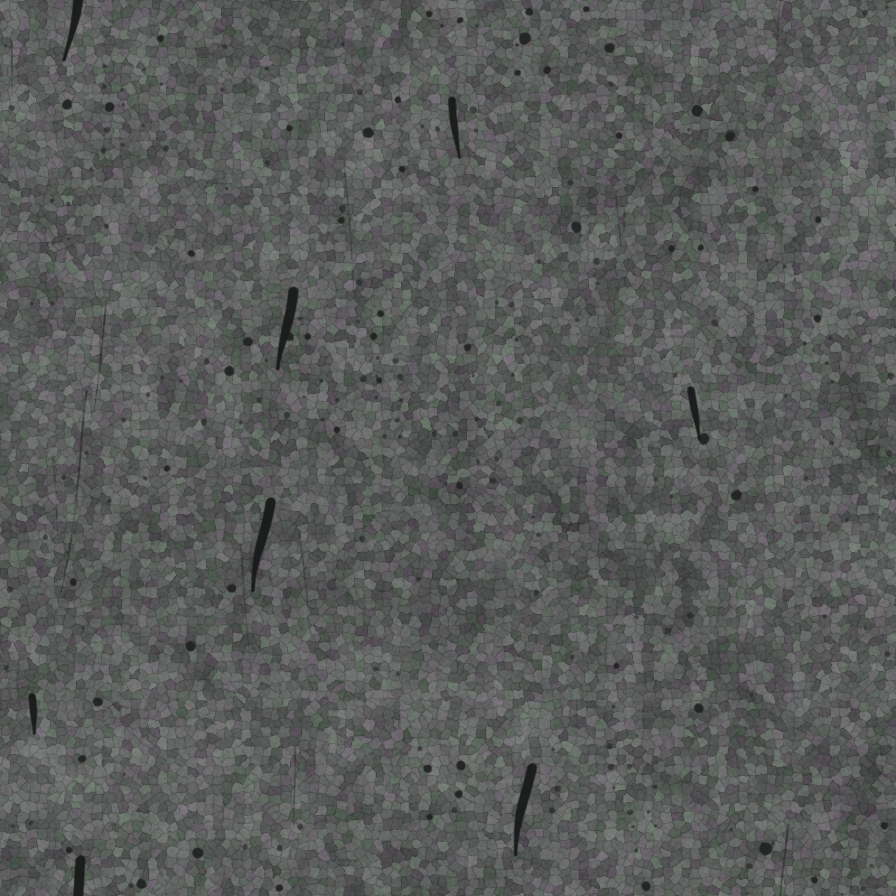
Write a three.js fragment shader that draws this texture.

```glsl
varying vec2 vUv;

const vec3 STONE = vec3(0.367, 0.376, 0.371);
const vec3 PIT_COLOR = vec3(0.125, 0.13, 0.13);
const vec3 GOUGE_COLOR = vec3(0.095, 0.1, 0.1);
const vec3 GREEN_SHIFT = vec3(-0.5, 1.0, -0.5);

vec2 hash2(vec2 p) {
  vec3 q = fract(p.xyx * vec3(0.1031, 0.1030, 0.0973));
  q += dot(q, q.yzx + 33.33);
  return fract((q.xx + q.yz) * q.zy);
}

float cornerSlope(vec2 cell, vec2 offset) {
  float angle = 6.2832 * hash2(cell + 71.0).x;
  return dot(vec2(cos(angle), sin(angle)), offset);
}

float gradientNoise(vec2 p) {
  vec2 i = floor(p), f = fract(p);
  vec2 u = f * f * f * (f * (f * 6.0 - 15.0) + 10.0);
  vec2 e = vec2(1.0, 0.0);
  float low = mix(cornerSlope(i, f), cornerSlope(i + e.xy, f - e.xy), u.x);
  float high = mix(cornerSlope(i + e.yx, f - e.yx), cornerSlope(i + 1.0, f - 1.0), u.x);
  return mix(low, high, u.y);
}

// Nearest grain: x, y = its random values, z = distance to its border
vec3 grain(vec2 p) {
  vec2 home = floor(p), nearestId = home;
  float nearest = 9.0, second = 9.0;
  for (int y = -1; y <= 1; y++) {
    for (int x = -1; x <= 1; x++) {
      vec2 id = home + vec2(float(x), float(y));
      float d = length(id + 0.1 + 0.8 * hash2(id) - p);
      if (d < nearest) {
        second = nearest;
        nearest = d;
        nearestId = id;
      } else {
        second = min(second, d);
      }
    }
  }
  return vec3(hash2(nearestId + 19.0), second - nearest);
}

// Round holes that gather in clusters
float pits(vec2 uv, float count, float seed, vec2 radii) {
  vec2 p = uv * count;
  vec2 id = floor(p);
  vec2 place = 0.25 + 0.5 * hash2(id + seed);
  vec2 chance = hash2(id + seed + 37.0);
  float cluster = smoothstep(0.1, 0.45, gradientNoise(id / count * 4.5 + seed));
  float present = step(chance.x, 0.035 + 0.32 * cluster);
  float radius = mix(radii.x, radii.y, chance.y * chance.y);
  float d = length(fract(p) - place) + 0.04 * gradientNoise(p * 5.0);
  float soft = 0.0013 * count;
  return present * (1.0 - smoothstep(radius - soft, radius + soft, d));
}

// Leaning stroke, narrow at the foot, wrapped around the canvas
float stroke(vec2 uv, vec2 center, float lean, float span, float halfWidth, float soft) {
  vec2 q = fract(uv - center + 0.5) - 0.5;
  q.x -= lean * q.y + halfWidth * 0.5 * sin(q.y * 45.0 + center.x * 20.0);
  float t = clamp(q.y / span + 0.5, 0.0, 1.0);
  float d = length(q - vec2(0.0, (t - 0.5) * span));
  float w = halfWidth * mix(0.35, 1.0, smoothstep(0.0, 0.65, t));
  return 1.0 - smoothstep(w - soft, w + soft, d);
}

float gouges(vec2 uv) {
  float cover = 0.0;
  for (int i = 0; i < 7; i++) {
    float n = float(i);
    vec2 r = hash2(vec2(n, 5.0));
    vec2 center = fract(n * vec2(0.7549, 0.5698) + vec2(0.5, 0.78) + 0.08 * r);
    float isLong = step(0.45, r.x);
    float span = mix(0.04, 0.085, isLong) + 0.025 * r.y;
    float lean = mix(-0.1, 0.16, isLong) + 0.04 * (r.y - 0.5);
    float halfWidth = mix(0.0042, 0.0056, isLong);
    cover = max(cover, stroke(uv, center, lean, span, halfWidth, 0.0013));
  }
  return cover;
}

float hairlines(vec2 uv) {
  float cover = 0.0;
  for (int i = 0; i < 11; i++) {
    float n = float(i);
    vec2 center = hash2(vec2(n, 83.0));
    vec2 r = hash2(vec2(n, 131.0));
    float line = stroke(uv, center, 0.3 * (r.x - 0.4), 0.06 + 0.13 * r.y, 0.0011, 0.001);
    cover = max(cover, line * (0.3 + 0.35 * r.x));
  }
  return cover * clamp(0.75 + gradientNoise(uv * 40.0), 0.0, 1.0);
}

void main() {
  // Grains with random tone and a slight green or violet tint
  vec2 wobble = vec2(gradientNoise(vUv * 170.0), gradientNoise(vUv * 170.0 + 40.0));
  vec3 g = grain(vUv * 96.0 + 0.25 * wobble);
  float tint = 2.0 * g.y - 1.0;
  float tone = 0.14 * (g.x - 0.5);
  tone += 0.055 * gradientNoise(vUv * 28.0) + 0.04 * gradientNoise(vUv * 11.0 + 9.0);
  tone += 0.045 * gradientNoise(vUv * 3.5 + 4.0) + 0.05 * gradientNoise(vUv * 230.0);
  vec3 color = STONE + tone + 0.027 * tint * tint * tint * GREEN_SHIFT;
  color *= 1.0 - 0.17 * (1.0 - smoothstep(0.0, 0.2, g.z));

  // Wear on top of the stone
  color = mix(color, GOUGE_COLOR, hairlines(vUv));
  color = mix(color, PIT_COLOR, 0.6 * pits(vUv, 46.0, 211.0, vec2(0.08, 0.18)));
  color = mix(color, PIT_COLOR, 0.92 * pits(vUv, 30.0, 53.0, vec2(0.1, 0.23)));
  color = mix(color, GOUGE_COLOR, 0.95 * gouges(vUv));
  gl_FragColor = vec4(color, 1.0);
}
```
